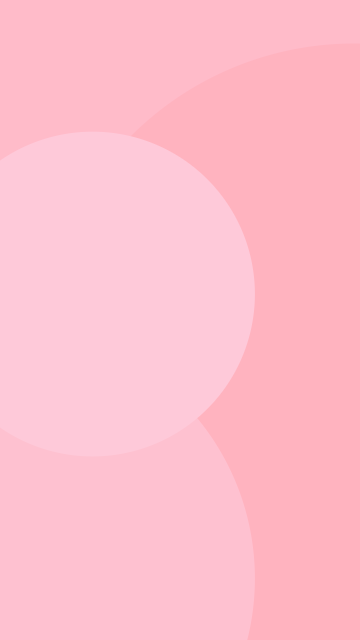
Give the GLSL for this background, as a WebGL 1 fragment shader.

```glsl
precision mediump float;
// Flat pastel backdrop: three large overlapping discs on a pink ground.
// Each disc is a circle distance function, painted back to front with
// an edge smoothed over one pixel; lengths are in canvas widths.

uniform vec2 u_resolution;

const vec3 GROUND_PINK = vec3(1.0, 0.732, 0.790);
const vec3 DEEP_PINK   = vec3(1.0, 0.702, 0.750);
const vec3 SOFT_PINK   = vec3(0.998, 0.758, 0.816);
const vec3 PALE_PINK   = vec3(0.997, 0.790, 0.852);

// Signed distance to a circle, negative inside
float circleDistance(vec2 point, vec2 center, float radius) {
  return length(point - center) - radius;
}

// Lay a disc of one colour over the colour below it
vec3 paintDisc(vec3 below, vec3 tint, vec2 point, vec2 center, float radius, float pixel) {
  float edge = circleDistance(point, center, radius);
  float coverage = clamp(0.5 - edge / pixel, 0.0, 1.0);
  return mix(below, tint, coverage);
}

void main() {
  float pixel = 1.0 / u_resolution.x;
  vec2 point = gl_FragCoord.xy * pixel;

  // Back to front: right disc, lower left disc, central pale disc
  vec3 color = GROUND_PINK;
  color = paintDisc(color, DEEP_PINK, point, vec2(0.984, 0.780), 0.877, pixel);
  color = paintDisc(color, SOFT_PINK, point, vec2(0.009, 0.171), 0.699, pixel);
  color = paintDisc(color, PALE_PINK, point, vec2(0.257, 0.961), 0.451, pixel);

  gl_FragColor = vec4(color, 1.0);
}
```
